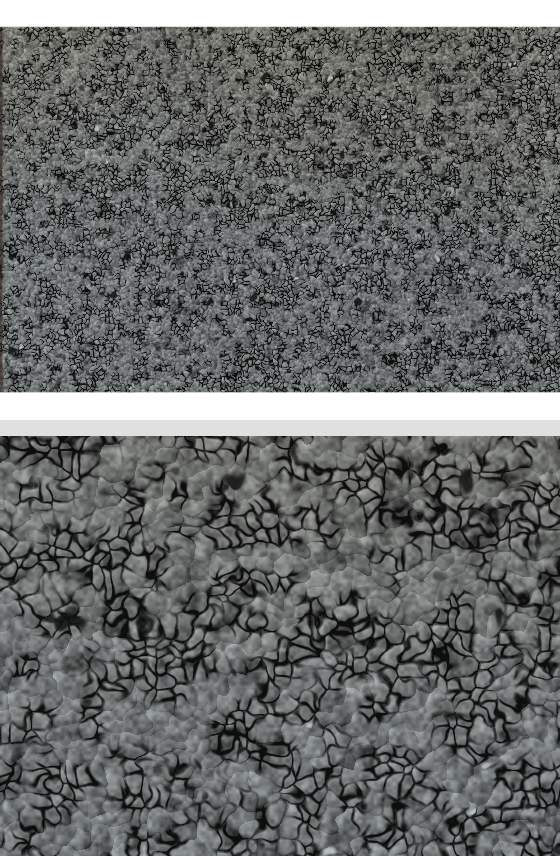
Top, the full canvas; bottom, a detail of the centre.
This texture is drawn by a WebGL 2 fragment shader. Its source:

```glsl
#version 300 es
precision highp float;

uniform vec2 u_resolution;
out vec4 fragColor;

vec3 hash3(vec2 p) {
    vec3 q = fract(p.xyx * vec3(0.1031, 0.1030, 0.0973));
    q += dot(q, q.yxz + 33.33);
    return fract((q.xxy + q.yzz) * q.zyx);
}

float noise(vec2 p) {
    vec2 i = floor(p), f = fract(p);
    f = f * f * (3.0 - 2.0 * f);
    return mix(mix(hash3(i).x, hash3(i + vec2(1, 0)).x, f.x),
               mix(hash3(i + vec2(0, 1)).x, hash3(i + vec2(1, 1)).x, f.x), f.y);
}

vec2 noise2(vec2 p) {
    return vec2(noise(p), noise(p + 71.3)) - 0.5;
}

// Nearest grain: offset from its centre, gap to the next grain, random value
vec4 grain(vec2 p) {
    vec2 cell = floor(p), nearest = vec2(0);
    float first = 9.0, second = 9.0, seed = 0.0;
    for (int y = -1; y <= 1; y++) {
        for (int x = -1; x <= 1; x++) {
            vec2 id = cell + vec2(x, y);
            vec3 h = hash3(id);
            vec2 offset = p - id - 0.08 - 0.84 * h.xy;
            float d = length(offset);
            if (d < first) {
                second = first;
                first = d;
                nearest = offset;
                seed = h.z;
            } else {
                second = min(second, d);
            }
        }
    }
    return vec4(nearest, second - first, seed);
}

// Sparse ragged holes, one candidate per coarse cell
float pits(vec2 p) {
    vec2 q = p * 9.0 + 0.13 * noise2(p * 85.0);
    vec3 h = hash3(floor(q) + 19.0);
    float radius = mix(0.015, 0.085, h.z * h.z) * step(0.45, fract(h.z * 7.0));
    float d = length(fract(q) - 0.25 - 0.5 * h.xy);
    return 1.0 - smoothstep(radius - 0.02, radius + 0.02, d);
}

void main() {
    vec2 uv = gl_FragCoord.xy / u_resolution;
    vec2 p = gl_FragCoord.xy / u_resolution.y;
    float pixel = 1.0 / u_resolution.y;

    // Grains with warped outlines, lit from the upper left
    vec4 g = grain(p * 84.0 + 0.75 * noise2(p * 110.0) + 1.1 * noise2(p * 37.0));
    float broad = noise(p * 4.5);
    float tone = 0.462 + 0.13 * dot(g.xy, vec2(-0.6, 0.8));
    tone += 0.09 * (g.w - 0.5) + 0.05 * (broad - 0.5);
    tone += 0.17 * (noise(p * 185.0) - 0.5) + 0.15 * (noise(p * 330.0 + 9.0) - 0.5);

    // Crevices open in patches, more often towards the right
    float roughness = noise(p * 58.0 + 31.0) + 0.22 * (broad - 0.5) + 0.16 * (uv.x - 0.5);
    float crevice = (1.0 - smoothstep(0.04, 0.34, g.z)) * smoothstep(0.28, 0.66, roughness);
    tone -= 0.39 * crevice;
    tone -= 0.17 * smoothstep(0.7, 0.92, noise(p * 72.0 + 53.0));
    tone = mix(tone, 0.09, 0.9 * pits(p));

    // Rare pale mineral flecks
    float fleck = step(0.997, g.w) * (1.0 - smoothstep(0.15, 0.4, length(g.xy)));
    tone = mix(max(tone, 0.05), 0.8, 0.75 * fleck);

    // Warm upper area, cooler middle and base, brown left rim
    float cool = smoothstep(0.95, 0.35, uv.y + 0.3 * (noise(p * 3.0 + 5.0) - 0.5));
    vec3 color = tone * mix(vec3(1.0, 1.005, 0.95), vec3(0.975, 1.01, 1.02), cool);
    float rim = 1.0 - smoothstep(0.003, 0.009, p.x + 0.004 * (noise(p * 60.0) - 0.5));
    color = mix(color, vec3(0.25, 0.2, 0.17) * (0.5 + tone), 0.75 * rim);

    // White bands above and below the slab
    float slab = smoothstep(-pixel, pixel, uv.y - 0.066)
               * smoothstep(-pixel, pixel, 0.936 - uv.y);
    fragColor = vec4(mix(vec3(1), color, slab), 1.0);
}
```
